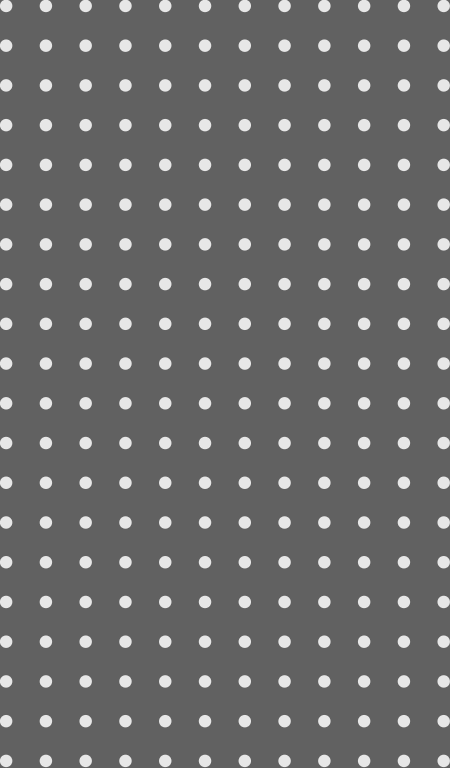
Reproduce this pattern procedurally as a Shadertoy shader.

```glsl
// Lengths are fractions of the canvas width
const vec2 GRID_COUNT = vec2(12.0, 20.0);
const vec2 FIRST_DOT = vec2(0.0136, 0.0132);   // from the top left corner
const vec2 DOT_SPACING = vec2(0.0884, 0.0883);
const float DOT_RADIUS = 0.0138;
const vec3 GROUND_COLOR = vec3(0.38);
const vec3 DOT_COLOR = vec3(0.906);

// Signed distance to the nearest dot of the finite grid
float dotGridDistance(vec2 p) {
    vec2 cell = round((p - FIRST_DOT) / DOT_SPACING);
    cell = clamp(cell, vec2(0.0), GRID_COUNT - 1.0);
    return length(p - FIRST_DOT - cell * DOT_SPACING) - DOT_RADIUS;
}

void mainImage(out vec4 fragColor, in vec2 fragCoord) {
    // Measure downwards from the top left
    vec2 p = vec2(fragCoord.x, iResolution.y - fragCoord.y) / iResolution.x;

    // One pixel of edge smoothing
    float pixel = 1.0 / iResolution.x;
    float coverage = clamp(0.5 - dotGridDistance(p) / pixel, 0.0, 1.0);

    fragColor = vec4(mix(GROUND_COLOR, DOT_COLOR, coverage), 1.0);
}
```
